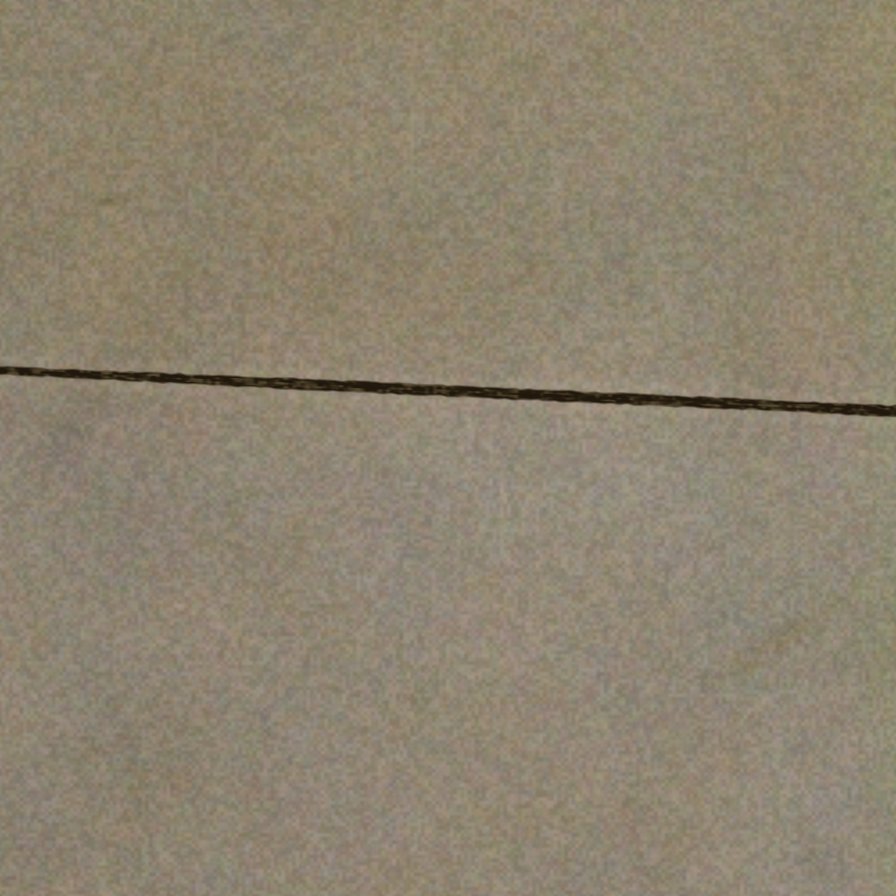
This texture is drawn by a three.js fragment shader. Its source:

```glsl
// A worn beige-grey slab crossed by one thin, slightly sloping dark seam.
// Layered value noise gives mottling and grain; soft ellipses give the stains;
// the seam is a distance to a line, roughened and streaked along its length.
varying vec2 vUv;

float hash(vec2 p) {
  vec3 q = fract(vec3(p.xyx) * 0.1031);
  q += dot(q, q.yzx + 33.33);
  return fract((q.x + q.y) * q.z);
}

float noise(vec2 p) {
  vec2 cell = floor(p);
  vec2 f = fract(p);
  f = f * f * (3.0 - 2.0 * f);
  float low = mix(hash(cell), hash(cell + vec2(1.0, 0.0)), f.x);
  float high = mix(hash(cell + vec2(0.0, 1.0)), hash(cell + 1.0), f.x);
  return mix(low, high, f.y);
}

// Fractal noise centred on zero
float mottle(vec2 p) {
  float sum = 0.0;
  float weight = 0.5;
  for (int i = 0; i < 4; i++) {
    sum += weight * (noise(p) - 0.5);
    p = mat2(1.6, 1.2, -1.2, 1.6) * p + 7.3;
    weight *= 0.5;
  }
  return sum;
}

// Soft rotated ellipse: 1 at its centre, fading outwards
float smudge(vec2 p, vec2 centre, vec2 radius, float angle) {
  float c = cos(angle);
  float s = sin(angle);
  vec2 d = mat2(c, -s, s, c) * (p - centre) / radius;
  return exp(-dot(d, d));
}

// Signed height above the seam's centre line
float seamHeight(vec2 p) {
  return p.y - (0.5865 - 0.0455 * p.x);
}

vec3 slabColour(vec2 p, float height) {
  vec3 olive = vec3(0.553, 0.510, 0.422);
  vec3 grey = vec3(0.553, 0.513, 0.447);
  vec3 colour = mix(grey, olive, smoothstep(-0.12, 0.2, height));

  // Broad lighting: dimmer at the left, greener at the right edge
  colour += 0.022 * (smoothstep(0.0, 0.7, p.x) - 0.6);
  colour += vec3(-0.006, 0.012, -0.012) * smoothstep(0.93, 1.0, p.x);
  colour += 0.018 * smudge(p, vec2(0.60, 0.47), vec2(0.40, 0.13), 0.0);

  // Cloudy patches and faint warm or cool tints
  colour += 0.05 * mottle(p * 7.0);
  colour += vec3(0.035, 0.0, -0.035) * mottle(p * 9.0 + 31.0);
  colour += vec3(0.02, -0.01, 0.025) * mottle(p * 24.0 + 73.0);

  // Stains
  vec3 stain = vec3(0.065, 0.065, 0.06);
  float marks = 0.85 * smudge(p, vec2(0.122, 0.776), vec2(0.022, 0.006), 0.2);
  marks += 0.6 * smudge(p, vec2(0.075, 0.51), vec2(0.05, 0.022), 0.9);
  marks += 0.35 * smudge(p, vec2(0.26, 0.835), vec2(0.03, 0.03), 0.0);
  marks += 0.4 * smudge(p, vec2(0.70, 0.69), vec2(0.025, 0.045), 0.3);
  marks += 0.5 * smudge(p, vec2(0.91, 0.045), vec2(0.025, 0.025), 0.0);
  marks += 1.2 * smudge(p, vec2(0.990, 0.784), vec2(0.005, 0.004), 0.0);
  colour -= stain * marks;
  colour -= vec3(0.02, 0.025, 0.05)
    * smudge(p, vec2(0.87, 0.285), vec2(0.09, 0.014), 0.6);
  colour += 0.035 * smudge(p, vec2(0.524, 0.52), vec2(0.003, 0.03), 0.0);
  return colour;
}

// Fine speckle, mostly brightness with a little coloured noise
vec3 grain(vec2 p) {
  float speck = noise(p * 250.0) - 0.5 + 0.6 * (noise(p * 130.0 + 19.0) - 0.5);
  vec3 tint = vec3(noise(p * 105.0 + 41.0), noise(p * 105.0 + 83.0),
                   noise(p * 105.0 + 127.0)) - 0.5;
  return 0.075 * speck + vec3(0.045, 0.025, 0.05) * tint;
}

vec3 seamColour(vec2 p, float height) {
  vec3 dark = vec3(0.13, 0.095, 0.05);
  vec3 fibre = vec3(0.33, 0.28, 0.18);
  float strand = noise(vec2(p.x * 75.0, height * 420.0 + 50.0));
  float fleck = noise(vec2(p.x * 210.0, height * 300.0 + 90.0));
  return mix(dark, fibre, smoothstep(0.35, 0.95, 0.6 * strand + 0.4 * fleck));
}

void main() {
  vec2 p = vUv;
  float height = seamHeight(p);
  vec3 colour = slabColour(p, height) + grain(p);

  // Faint pale lips beside the seam
  colour += 0.022 * exp(-pow((abs(height) - 0.012) / 0.006, 2.0));

  // Seam, narrower at its left end, with a ragged blurred edge
  float halfWidth = mix(0.0042, 0.0058, smoothstep(0.0, 0.35, p.x));
  halfWidth += 0.0016 * (noise(vec2(p.x * 110.0, sign(height) * 5.0 + 9.0)) - 0.5);
  float cover = 1.0 - smoothstep(-0.0016, 0.0020, abs(height) - halfWidth);
  colour = mix(colour, seamColour(p, height), cover);

  gl_FragColor = vec4(clamp(colour, 0.0, 1.0), 1.0);
}
```
